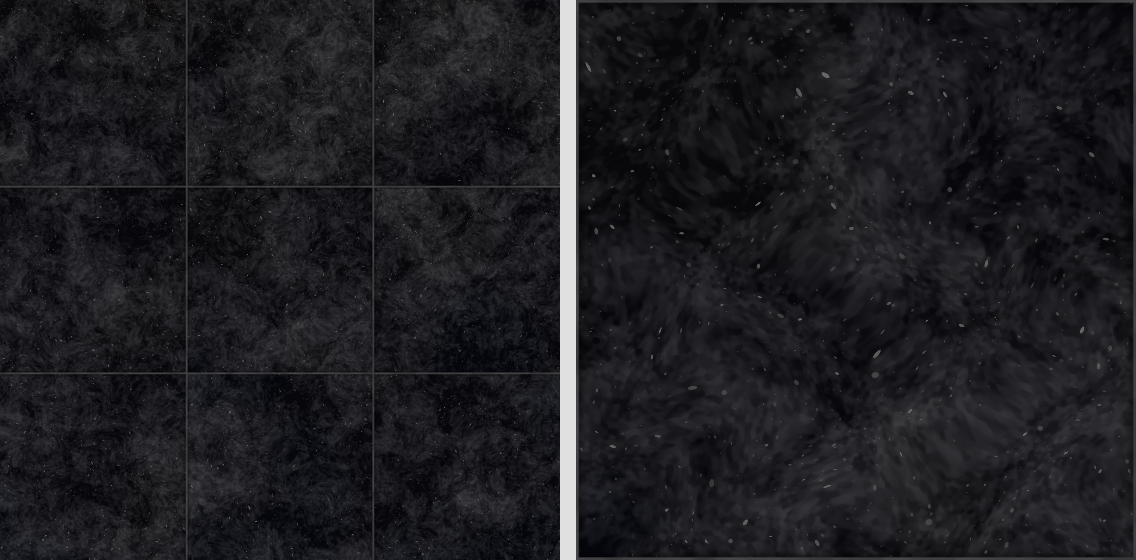
Left, the full canvas; right, a detail of the centre.
Reproduce this texture procedurally as a Shadertoy shader.

```glsl
#define TILES 3.0
#define GROUT_HALF_WIDTH 0.0048
#define STONE_CONTRAST 2.1
#define STONE_LEVEL 0.42
#define SPECK_CHANCE 0.17
#define DARK_STONE vec3(0.026, 0.026, 0.042)
#define LIGHT_STONE vec3(0.200, 0.200, 0.216)
#define SPECK_COLOR vec3(0.47, 0.46, 0.44)
#define GROUT_COLOR vec3(0.245, 0.245, 0.255)
#define WARM_TINT vec3(0.014, 0.007, -0.007)

vec3 hash3(vec2 p) {
    vec3 q = fract(p.xyx * vec3(0.1031, 0.1030, 0.0973));
    q += dot(q, q.yzx + 33.33);
    return fract((q.xxy + q.yzz) * q.zyx);
}

// Cellular noise: random cell values blended around jittered centres
float cellNoise(vec2 p) {
    vec2 cell = floor(p), f = fract(p);
    float total = 0.0, weights = 0.0;
    for (int y = -1; y <= 1; y++)
    for (int x = -1; x <= 1; x++) {
        vec2 g = vec2(x, y);
        vec3 h = hash3(cell + g);
        vec2 d = g + h.xy - f;
        float w = exp(-6.0 * dot(d, d));
        total += w * h.z;
        weights += w;
    }
    return total / weights;
}

// Equal layers from broad clouds to fine grain
float stoneNoise(vec2 p) {
    float sum = 0.0, freq = 3.0;
    for (int i = 0; i < 5; i++) {
        sum += cellNoise(p * freq + float(i) * 19.7);
        freq *= 2.4;
    }
    return sum / 5.0;
}

// Small turned flakes, at most one per cell
float specks(vec2 p, float freq, float chance, float px) {
    p *= freq;
    vec2 cell = floor(p);
    vec3 place = hash3(cell + 7.0), look = hash3(cell + 71.0);
    vec2 d = fract(p) - mix(vec2(0.3), vec2(0.7), place.xy);
    float a = 6.2832 * look.x;
    d = mat2(cos(a), sin(a), -sin(a), cos(a)) * d;
    d.y *= 1.0 + 1.2 * look.y;
    float radius = mix(0.07, 0.20, look.z * look.z);
    float aa = px * freq * 0.6;
    float mask = 1.0 - smoothstep(radius - aa, radius + aa, length(d));
    return mask * step(place.z, chance) * mix(0.35, 1.0, look.y);
}

void mainImage(out vec4 fragColor, in vec2 fragCoord) {
    vec2 p = fragCoord / iResolution.xy * TILES;
    float px = TILES / min(iResolution.x, iResolution.y);
    vec2 tile = floor(p);
    vec3 seed = hash3(tile + 3.0);
    vec2 q = p + tile * 5.37 + floor(seed.xy * 8.0);

    // Gentle warp breaks up the roundness of the cells
    q += 0.018 * sin(q.yx * 17.0 + 2.0 * sin(q * 11.0));

    // Mottled stone, slightly different in each tile
    float cloud = cellNoise(q * 2.3 + 41.0);
    float tone = STONE_LEVEL + STONE_CONTRAST * (stoneNoise(q) - 0.5);
    tone += 0.22 * (cloud - 0.5) + 0.06 * (seed.z - 0.5);
    vec3 color = mix(DARK_STONE, LIGHT_STONE, clamp(tone, 0.0, 1.25));

    // Warm patches towards the top, cooler tiles below
    float warmth = (p.y / TILES - 0.45) * 0.8 + (cloud - 0.5) * 0.9;
    color += WARM_TINT * warmth;

    // Mineral flecks gather where the stone is paler
    float chance = SPECK_CHANCE * (0.45 + 1.1 * cloud);
    float fleck = max(specks(q, 30.0, chance, px),
                      0.7 * specks(q + 2.3, 58.0, chance, px));
    color = mix(color, SPECK_COLOR, fleck * 0.85);

    // Joints lie only between tiles
    vec2 joint = clamp(round(p), 1.0, TILES - 1.0);
    vec2 away = abs(p - joint);
    float d = min(away.x, away.y);
    color *= 1.0 - 0.3 * (1.0 - smoothstep(0.004, 0.020, d));
    float grout = clamp((GROUT_HALF_WIDTH - d) / px + 0.5, 0.0, 1.0);
    vec3 groutColor = GROUT_COLOR * (0.85 + 0.3 * cellNoise(p * 24.0));
    color = mix(color, groutColor, grout);

    fragColor = vec4(clamp(color, 0.0, 1.0), 1.0);
}
```
